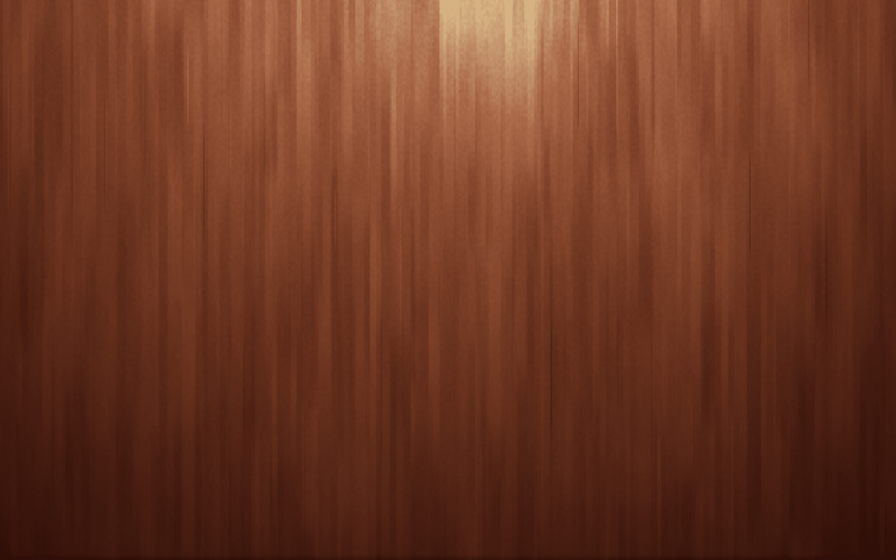
A Shadertoy shader for this texture:

```glsl
// Vertical reddish-brown wood grain lit by a warm glow from the top centre.

const vec2  GLOW_CENTER   = vec2(0.535, 1.02);
const vec2  GLOW_CORE     = vec2(0.085, 0.16);
const vec2  GLOW_HALO     = vec2(0.25, 0.30);
const float CORE_STRENGTH = 0.14;
const float HALO_STRENGTH = 0.075;
const float TONE_BOTTOM   = 0.265;
const float TONE_TOP      = 0.63;
const float SIDE_SHADE    = 0.32;
const float STREAK_DEPTH  = 0.30;
const float GRAIN_DEPTH   = 0.045;
const float HAIRLINES     = 46.0;
const float HAIR_WIDTH    = 0.0009;

// Wood colours from shadow to highlight, ordered by red.
const int TONES = 8;
const vec3 WOOD[TONES] = vec3[TONES](
    vec3(0.19, 0.06, 0.03), vec3(0.29, 0.12, 0.07),
    vec3(0.37, 0.17, 0.10), vec3(0.46, 0.23, 0.14),
    vec3(0.56, 0.31, 0.20), vec3(0.67, 0.42, 0.29),
    vec3(0.76, 0.57, 0.42), vec3(0.84, 0.70, 0.51));

// Integer hash of a lattice cell, 0 to 1.
float hash(vec2 cell) {
    uvec2 q = uvec2(ivec2(cell)) * uvec2(1597334673u, 3812015801u);
    uint n = (q.x ^ q.y) * 1597334673u;
    n = (n ^ (n >> 15)) * 2246822519u;
    n ^= n >> 13;
    return float(n >> 8) / 16777216.0;
}

float valueNoise(vec2 p) {
    vec2 i = floor(p), f = fract(p);
    f = f * f * (3.0 - 2.0 * f);
    return mix(mix(hash(i), hash(i + vec2(1, 0)), f.x),
               mix(hash(i + vec2(0, 1)), hash(i + vec2(1, 1)), f.x), f.y);
}

// Tone along one strip: patches of random length with soft ends.
float stripTone(float id, float y, float seed) {
    float stretch = mix(2.0, 6.5, hash(vec2(id, seed)));
    float t = y * stretch + 50.0 * hash(vec2(id, seed + 1.0));
    float k = floor(t);
    float blend = smoothstep(0.25, 0.75, fract(t));
    vec2 cell = vec2(id + 400.0 * seed, k);
    return mix(hash(cell), hash(cell + vec2(0, 1)), blend) - 0.5;
}

// Strips of uneven width; each cell holds one jittered boundary.
float strips(vec2 uv, float count, float seed, float pixel) {
    float x = uv.x * count + 1.0;
    float id = floor(x);
    float edge = mix(0.2, 0.8, hash(vec2(id, seed + 2.0)));
    float soft = min(max(pixel, 0.0012) * count, 0.2);
    float side = smoothstep(edge - soft, edge + soft, fract(x));
    return mix(stripTone(id, uv.y, seed), stripTone(id + 1.0, uv.y, seed), side);
}

// Sparse thin seams, dark or light, that fade at both ends.
float hairlines(vec2 uv, float pixel) {
    float id = floor(uv.x * HAIRLINES);
    float x = (id + mix(0.2, 0.8, hash(vec2(id, 71)))) / HAIRLINES;
    float middle = hash(vec2(id, 72));
    float halfLength = mix(0.05, 0.17, hash(vec2(id, 73)));
    float width = max(HAIR_WIDTH, 0.6 * pixel);
    float across = 1.0 - smoothstep(0.3 * width, 1.6 * width, abs(uv.x - x));
    float along = 1.0 - smoothstep(0.6, 1.0, abs(uv.y - middle) / halfLength);
    return across * along * mix(-0.13, 0.10, hash(vec2(id, 74)));
}

float gaussian(vec2 p, vec2 size) {
    p /= size;
    return exp(-dot(p, p));
}

// Broad light: bright top, dim sides and a two-part glow.
float lighting(vec2 uv) {
    float rise = mix(uv.y, smoothstep(-0.05, 1.05, uv.y), 0.5);
    rise = pow(rise, 0.85);
    float side = pow(abs(2.0 * uv.x - 1.0), 2.3);
    float tone = mix(TONE_BOTTOM, TONE_TOP, rise) * (1.0 - SIDE_SHADE * side);
    vec2 p = uv - GLOW_CENTER;
    return tone + CORE_STRENGTH * gaussian(p, GLOW_CORE)
                + HALO_STRENGTH * gaussian(p, GLOW_HALO);
}

vec3 woodColor(float tone) {
    vec3 color = WOOD[0];
    for (int i = 1; i < TONES; i++) {
        float low = WOOD[i - 1].r, high = WOOD[i].r;
        color = mix(color, WOOD[i], clamp((tone - low) / (high - low), 0.0, 1.0));
    }
    return color;
}

void mainImage(out vec4 fragColor, in vec2 fragCoord) {
    vec2 uv = fragCoord / iResolution.xy;
    float pixel = 1.0 / iResolution.x;

    // Strips from broad boards to narrow fibres.
    float streak = 0.0, weight = 0.40, count = 38.0;
    for (int layer = 0; layer < 3; layer++) {
        streak += weight * strips(uv, count, 5.0 + 7.0 * float(layer), pixel);
        weight *= 0.95;
        count *= 1.9;
    }

    // Fine pores, slightly drawn out along the grain.
    float pores = valueNoise(uv * vec2(420, 190)) - 0.5;
    pores += 0.6 * (valueNoise(uv * vec2(210, 24) + 300.0) - 0.5);

    float tone = lighting(uv);
    tone *= 1.0 + STREAK_DEPTH * streak + GRAIN_DEPTH * pores + hairlines(uv, pixel);
    tone *= mix(0.82, 1.0, smoothstep(0.0, 0.012, uv.y));

    fragColor = vec4(woodColor(tone), 1.0);
}
```
